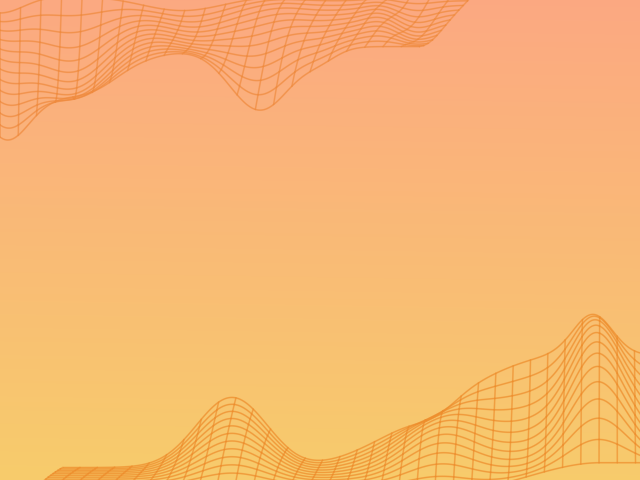
Reproduce this background procedurally as a Shadertoy shader.

```glsl
float bump(float x, float center, float width) {
    float d = (x - center) / width;
    return exp(-d * d);
}

// Front, middle and back profiles of each terrain, as heights
vec3 profiles(float x, bool upper) {
    if (upper) {
        float front = 0.097 + 0.132 * bump(x, 0.542, 0.09) + 0.021 * bump(x, 0.668, 0.052)
                    + 0.095 * bump(x, 0.01, 0.066) + 0.108 * bump(x, 0.07, 0.2)
                    + 0.02 * bump(x, 0.2, 0.07);
        float middle = 0.05 + 0.19 * bump(x, 0.148, 0.1) + 0.06 * bump(x, 0.0, 0.08)
                     + 0.05 * bump(x, 0.41, 0.08) - 0.03 * bump(x, 0.575, 0.07)
                     - 0.025 * bump(x, 0.79, 0.045) + 0.04 * bump(x, 0.87, 0.05);
        float back = 0.03 * bump(x, 0.38, 0.12) + 0.035 * bump(x, 0.0, 0.07) - 0.008;
        return 1.0 - vec3(front, middle, back);
    }
    float front = -0.021 + 0.057 * smoothstep(0.95, 1.25, x);
    float middle = 0.009 + 0.078 * bump(x, 0.483, 0.095) + 0.15 * bump(x, 0.92, 0.1)
                 + 0.01 * bump(x, 1.085, 0.087) + 0.33 * bump(x, 1.247, 0.085);
    float back = 0.026 + 0.146 * bump(x, 0.483, 0.104) + 0.234 * smoothstep(0.6, 1.18, x)
               - 0.021 * bump(x, 0.91, 0.06) + 0.085 * bump(x, 1.235, 0.058);
    return vec3(front, middle, back);
}

// Quadratic blend from the front edge (t = 0) to the back edge (t = 1)
float surface(float x, float t, bool upper) {
    vec3 h = profiles(x, upper);
    return mix(mix(h.x, h.y, t), mix(h.y, h.z, t), t);
}

// Columns lean to the right as they recede
vec2 node(float u, float t, bool upper) {
    float x = upper ? u * (1.0 + 0.125 * t) : mix(u, 1.28, 0.05 * t);
    return vec2(x, surface(x, t, upper));
}

float columnAt(float x, float t, bool upper) {
    return upper ? x / (1.0 + 0.125 * t) : (x - 0.064 * t) / (1.0 - 0.05 * t);
}

float segmentDistance(vec2 p, vec2 a, vec2 b) {
    vec2 ab = b - a;
    return length(p - a - ab * clamp(dot(p - a, ab) / dot(ab, ab), 0.0, 1.0));
}

// Soft-edged line
float stroke(float d, float pixel) {
    return 1.0 - smoothstep(0.0, 0.0021 + 0.5 * pixel, d);
}

float wireMesh(vec2 p, bool upper, float pixel) {
    const float ROWS = 12.0;
    float first = upper ? -0.076 : 0.07;
    float last = upper ? 0.874 : 1.476;
    float spacing = 0.038;
    float clear = 1.0;
    for (float k = 0.0; k <= ROWS; k++) {
        float t = k / ROWS;

        // Row line, corrected for its slope
        float u = columnAt(p.x, t, upper);
        float y = surface(p.x, t, upper);
        float slope = (surface(p.x + 0.002, t, upper) - y) / 0.002;
        float row = stroke(abs(p.y - y) / sqrt(1.0 + slope * slope), pixel);
        row *= step(first, u) * step(u, last);
        clear *= 1.0 - 0.75 * row;

        // Piece of the nearest column up to the next row
        if (k < ROWS) {
            float next = (k + 1.0) / ROWS;
            u = columnAt(p.x, 0.5 * (t + next), upper);
            u = clamp(first + spacing * round((u - first) / spacing), first, last);
            float d = segmentDistance(p, node(u, t, upper), node(u, next, upper));
            clear *= 1.0 - 0.7 * stroke(d, pixel);
        }
    }
    return 1.0 - clear;
}

void mainImage(out vec4 fragColor, in vec2 fragCoord) {
    vec2 p = fragCoord / iResolution.y;
    float pixel = 1.0 / iResolution.y;

    // Warm, slightly tilted gradient
    float rise = clamp(p.y + 0.015 * (p.x - 0.667), 0.0, 1.0);
    vec3 color = mix(vec3(0.968, 0.797, 0.42), vec3(0.986, 0.66, 0.507), rise);

    // Terrain meshes in opposite corners
    if (p.y > 0.68) {
        color = mix(color, vec3(0.935, 0.54, 0.24), wireMesh(p, true, pixel));
    } else if (p.y < 0.4) {
        color = mix(color, vec3(0.93, 0.55, 0.17), wireMesh(p, false, pixel));
    }
    fragColor = vec4(color, 1.0);
}
```
